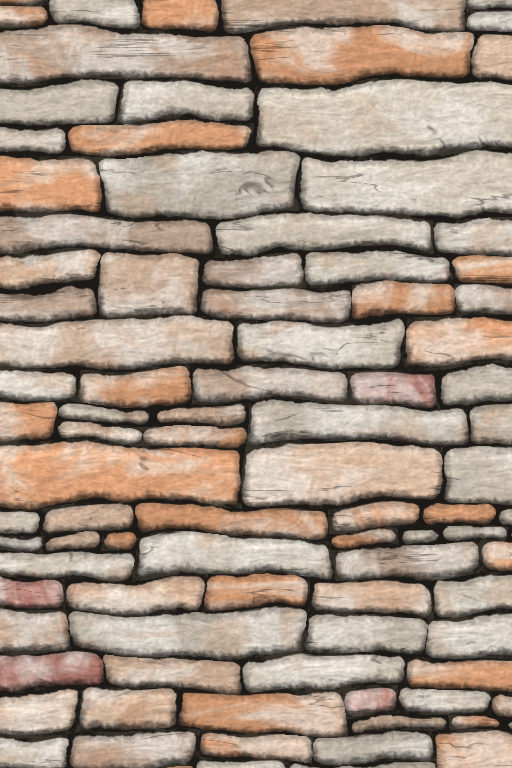
Give the GLSL for this texture, as a Shadertoy shader.

```glsl
// Dry-stacked ledgestone wall: rough grey, sand, orange and rose slabs with dark joints.

const float SEED = 17.0;         // changes the whole layout
const float THICKNESS = 0.072;   // typical slab height
const float GAP = 0.0022;        // half width of the joints
const float CORNER = 0.011;      // corner rounding
const float ROUGH_EDGE = 0.0042; // raggedness of the outlines
const float BEVEL = 0.011;       // width of the shaded rim
const float RELIEF = 0.17;       // strength of the surface relief
const vec3 GREY = vec3(0.77, 0.73, 0.67);
const vec3 SAND = vec3(0.80, 0.69, 0.60);
const vec3 ORANGE = vec3(0.82, 0.60, 0.45);
const vec3 TAUPE = vec3(0.69, 0.60, 0.53);
const vec3 ROSE = vec3(0.67, 0.46, 0.42);
const vec3 BLEACH = vec3(0.89, 0.87, 0.84);
const vec3 RUST = vec3(0.72, 0.52, 0.39);
const vec3 JOINT = vec3(0.11, 0.10, 0.09);
const vec3 MORTAR = vec3(0.30, 0.27, 0.22);

float hash(vec2 p) {
    vec3 q = fract(p.xyx * 0.1031);
    q += dot(q, q.yzx + 33.33);
    return fract((q.x + q.y) * q.z);
}

// Self-warped sines, rotated and refined at each octave
float layeredSines(vec2 p) {
    float sum = 0.0, amp = 0.6;
    for (int i = 0; i < 5; i++) {
        p = mat2(0.8, 0.6, -0.6, 0.8) * p;
        p += 0.7 * sin(p.yx + float(i) * 1.7);
        sum += amp * sin(p.x) * sin(p.y);
        p *= 1.9;
        amp *= 0.58;
    }
    return sum;
}

// Distance to the nearest scattered point
float cellular(vec2 p) {
    vec2 cell = floor(p);
    float nearest = 4.0;
    for (int y = -1; y <= 1; y++)
    for (int x = -1; x <= 1; x++) {
        vec2 c = cell + vec2(x, y);
        vec2 v = c + vec2(hash(c), hash(c + 57.0)) - p;
        nearest = min(nearest, dot(v, v));
    }
    return sqrt(nearest);
}

float relief(vec2 p) {
    return layeredSines(p * vec2(40.0, 75.0))
         - 0.5 * cellular(p * vec2(45.0, 95.0))
         - 0.25 * cellular(p * vec2(150.0, 240.0));
}

// Splits the wall again and again until a single slab holds p
float findSlab(vec2 p, inout vec2 lo, inout vec2 hi) {
    float id = 1.0;
    for (int i = 0; i < 12; i++) {
        vec2 size = hi - lo;
        bool wide = size.x > size.y * mix(4.0, 9.0, hash(vec2(id, SEED)));
        float limit = THICKNESS * mix(0.65, 1.8, hash(vec2(id, SEED + 1.0)));
        if (!wide && size.y < limit) break;
        vec2 cut = mix(lo, hi, mix(0.34, 0.66, hash(vec2(id, SEED + 2.0))));
        bool upper = wide ? p.x > cut.x : p.y > cut.y;
        if (wide) { if (upper) lo.x = cut.x; else hi.x = cut.x; }
        else      { if (upper) lo.y = cut.y; else hi.y = cut.y; }
        id = id * 2.0 + (upper ? 1.0 : 0.0);
    }
    return id;
}

vec3 slabTint(float pick) {
    if (pick < 0.34) return GREY;
    if (pick < 0.56) return SAND;
    if (pick < 0.80) return ORANGE;
    return pick < 0.92 ? TAUPE : ROSE;
}

void mainImage(out vec4 fragColor, in vec2 fragCoord) {
    float pixel = 1.0 / iResolution.y;
    vec2 uv = fragCoord * pixel;

    // Slightly wavy courses
    vec2 p = uv + 0.005 * vec2(sin(uv.y * 31.0 + uv.x * 9.0),
                               sin(uv.x * 17.0 + uv.y * 23.0) + 0.4 * sin(uv.x * 47.0));
    vec2 lo = vec2(-0.1, -0.04);
    vec2 hi = vec2(iResolution.x * pixel + 0.1, 1.04);
    float id = findSlab(p, lo, hi);
    float r1 = hash(vec2(id, SEED + 3.0));
    float r2 = hash(vec2(id, SEED + 4.0));
    float r3 = hash(vec2(id, SEED + 5.0));

    // Ragged, tilted, rounded slab outline
    vec2 halfSize = 0.5 * (hi - lo);
    vec2 local = p - 0.5 * (lo + hi);
    vec2 q = uv + 9.0 * vec2(r2, r3);
    vec2 tilted = local + (r2 - 0.5) * 0.022 * vec2(-local.y, local.x);
    vec2 away = abs(tilted) - halfSize + GAP * mix(0.6, 1.6, r3) + CORNER;
    float d = length(max(away, 0.0)) + min(max(away.x, away.y), 0.0) - CORNER;
    d += ROUGH_EDGE * layeredSines(q * vec2(38.0, 55.0));

    // Slab colour with bleached and rusty blotches
    vec3 color = slabTint(r1) * mix(0.94, 1.06, r3);
    float blotch = layeredSines(q * vec2(17.0, 30.0));
    float stain = layeredSines(q * vec2(26.0, 44.0) + 7.0);
    color = mix(color, BLEACH, 0.65 * smoothstep(-0.15, 0.6, blotch));
    color = mix(color, RUST, 0.4 * smoothstep(0.1, 0.7, stain) * r2);

    // Relief lit from above, fine grain and bedding cracks
    float emboss = relief(q) - relief(q + vec2(-0.0012, 0.0028));
    float grain = layeredSines(q * vec2(260.0, 330.0));
    float bed = abs(layeredSines(q * vec2(7.0, 48.0) + 3.0));
    float crack = (1.0 - smoothstep(0.0, 0.07, bed)) * smoothstep(0.0, 0.4, -stain);
    float height = local.y / halfSize.y;
    float light = 1.02 + RELIEF * emboss + 0.07 * grain + 0.05 * height - 0.3 * crack;

    // Rim: soft on top, deep shadow on the underside
    float rim = 1.0 - smoothstep(0.0, BEVEL, -d + 0.002 * grain);
    light *= 1.0 - rim * mix(0.62, 0.22, smoothstep(-0.8, 0.5, height));
    color *= light;

    vec3 joint = mix(JOINT, MORTAR, 0.6 * smoothstep(0.1, 0.7, blotch + 0.3 * grain));
    color = mix(color, joint, smoothstep(-pixel, pixel, d));
    fragColor = vec4(clamp(color, 0.0, 1.0), 1.0);
}
```
